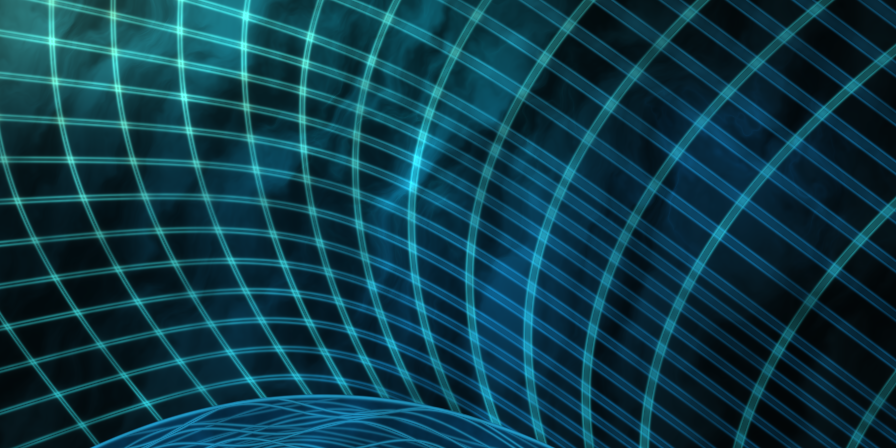
Give the GLSL for this background, as a Shadertoy shader.

```glsl
#define NIGHT vec3(0.014, 0.040, 0.048)
#define MIST_GREEN vec3(0.16, 0.34, 0.31)
#define MIST_TEAL vec3(0.02, 0.25, 0.28)
#define MIST_BLUE vec3(0.01, 0.14, 0.25)
#define STRAND_GREEN vec3(0.25, 0.57, 0.49)
#define STRAND_CYAN vec3(0.11, 0.52, 0.54)
#define STRAND_BLUE vec3(0.03, 0.31, 0.48)
#define NODE_WARM vec3(0.42, 0.40, 0.22)
#define RIB_COUNT 15
#define ARC_FIRST -11
#define ARC_LAST 13
#define FIBER_COUNT 16

float hash(vec2 p) {
    return fract(sin(dot(p, vec2(127.1, 311.7))) * 43758.5453);
}

float noise(vec2 p) {
    vec2 i = floor(p), f = fract(p);
    f = f * f * (3.0 - 2.0 * f);
    return mix(mix(hash(i), hash(i + vec2(1, 0)), f.x),
               mix(hash(i + vec2(0, 1)), hash(i + vec2(1, 1)), f.x), f.y);
}

float fbm(vec2 p) {
    float sum = 0.0, amp = 0.5;
    for (int i = 0; i < 5; i++) {
        sum += amp * noise(p);
        p = mat2(1.6, 1.2, -1.2, 1.6) * p + 7.3;
        amp *= 0.5;
    }
    return sum;
}

float glow(vec2 p, vec2 center, vec2 radius) {
    vec2 d = (p - center) / radius;
    return exp(-dot(d, d));
}

float line(float d, float width) {
    return exp(-d * d / (width * width));
}

// Translucent band with two bright edges
float ribbon(float d, float halfWidth, float edge, float body) {
    float fill = 1.0 - smoothstep(halfWidth - edge, halfWidth + edge, abs(d));
    return max(line(abs(d) - halfWidth, edge), body * fill);
}

// Signed distance to a steep rib: a parabola leaning along the diagonal
float ribDistance(vec2 p, float k) {
    float apexX = 0.398 + 0.130 * (k - 4.0)
                - 0.026 * max(4.0 - k, 0.0) + 0.052 * max(k - 12.0, 0.0);
    float dy = p.y - apexX + 0.4245;
    float bend = dy < 0.0 ? 0.69 : min(0.154 + 0.05 * k, 0.576);
    float slope = 2.0 * bend * dy;
    float sag = 0.018 * max(5.0 - k, 0.0) * sin(3.49 * p.y);
    float shift = 0.022 * line(k - 5.6, 1.3) * (1.0 - 0.7 * p.y);
    return (p.x - apexX - shift + sag - bend * dy * dy) / sqrt(1.0 + slope * slope);
}

// Signed distance to a cross arc: one slope easing into a steeper one
float arcDistance(vec2 p, float j) {
    float start = 0.073 + 0.094 * j - 0.016 * max(-2.0 - j, 0.0);
    float slopeIn = 0.2 - 0.576 * max(start, -0.104);
    float gain = 0.75 - slopeIn;
    float e = exp((p.x - 0.924 + 0.3 * clamp(start, -0.05, 0.52)) / 0.169);
    float y = start + slopeIn * p.x + gain * 0.169 * log(1.0 + e);
    float slope = slopeIn + gain * e / (1.0 + e);
    return (p.y - y) / sqrt(1.0 + slope * slope);
}

vec3 backdrop(vec2 p) {
    float warp = fbm(p * 4.0);
    float mist = smoothstep(0.2, 0.8, fbm(vec2(p.x + 0.4 * p.y, 0.45 * p.y) * 9.0 + 2.5 * warp));
    float wisp = 1.0 - abs(2.0 * fbm(p * vec2(8.0, 6.0) + 2.0 * warp) - 1.0);
    wisp = pow(wisp, 9.0);
    vec3 col = NIGHT * (0.5 + mist);
    col += vec3(0.005, 0.075, 0.105) * glow(p, vec2(0.65, 0.45), vec2(0.75, 0.6)) * (0.5 + mist);
    col += MIST_GREEN * glow(p, vec2(0.0), vec2(0.5, 0.22)) * (0.5 + 0.5 * mist);
    col += MIST_TEAL * glow(p, vec2(0.55, 0.04), vec2(0.6, 0.24)) * (0.2 + 0.7 * mist);
    col += MIST_TEAL * glow(p, vec2(0.92, 0.28), vec2(0.28, 0.26)) * (0.1 + 0.7 * mist + 0.4 * wisp);
    col += MIST_BLUE * glow(p, vec2(0.98, 0.62), vec2(0.45, 0.34)) * (0.25 + 0.6 * mist);
    col += MIST_BLUE * glow(p, vec2(1.63, 0.38), vec2(0.26, 0.2)) * (0.1 + 0.4 * mist + 0.5 * wisp);
    return col;
}

// Fibers woven under the curved rim of the dome
vec3 domeColor(vec2 p, float depth, float edge) {
    float fibers = line(depth - 0.004, edge * 1.5);
    for (int i = 0; i < FIBER_COUNT; i++) {
        float seed = float(i), r = hash(vec2(seed, 3.0));
        float path = 0.012 + 0.0085 * seed
                   + 0.022 * sin(p.x * (7.0 + 9.0 * r) + 6.28 * hash(vec2(seed, 8.0)));
        fibers = max(fibers, (0.45 + 0.5 * r) * line(depth - path, edge));
    }
    vec3 base = vec3(0.02, 0.19, 0.30) * (0.6 + 0.8 * fbm(p * 14.0));
    return base + vec3(0.11, 0.40, 0.46) * fibers;
}

void mainImage(out vec4 fragColor, in vec2 fragCoord) {
    vec2 p = fragCoord / iResolution.y;
    p.y = 1.0 - p.y;
    float edge = max(0.0032, 0.8 / iResolution.y);
    float right = smoothstep(0.4, 1.4, p.x);

    // Woven net
    float ribs = 0.0, arcs = 0.0, ribHalo = 0.0, arcHalo = 0.0;
    for (int k = 0; k < RIB_COUNT; k++) {
        float d = ribDistance(p, float(k));
        ribs = max(ribs, ribbon(d, mix(0.0035, 0.008, right), edge, 0.6));
        ribHalo = max(ribHalo, line(d, 0.013));
    }
    float arcWidth = mix(0.005, 0.012, right) * mix(1.1, 0.55, p.y);
    for (int j = ARC_FIRST; j <= ARC_LAST; j++) {
        float d = arcDistance(p, float(j));
        arcs = max(arcs, ribbon(d, arcWidth, edge, 0.4));
        arcHalo = max(arcHalo, line(d, 0.012));
    }

    // Green at upper left, cyan below, blue toward the right
    float green = glow(p, vec2(0.2, 0.0), vec2(1.1, 0.55));
    vec3 ribTint = mix(STRAND_CYAN, STRAND_GREEN, green) * mix(1.0, 0.85, right);
    vec3 arcTint = mix(mix(STRAND_CYAN, STRAND_BLUE, smoothstep(0.5, 1.2, p.x + 0.3 * p.y)),
                       STRAND_GREEN, green * 0.8);
    float shade = 0.5 + 0.85 * fbm(p * 9.0);
    vec3 col = backdrop(p);
    col += ribTint * (0.78 * ribs * shade + 0.07 * ribHalo);
    col += arcTint * (0.68 * arcs * shade + 0.07 * arcHalo) * (1.0 - 0.6 * ribs);
    col += mix(STRAND_CYAN * 0.4, NODE_WARM, green) * ribHalo * arcHalo * 0.4;

    // Dome at the bottom
    float offset = (p.x - 0.72) / 0.52;
    float depth = p.y - 0.88 - 0.12 * offset * offset;
    float pixel = 1.0 / iResolution.y;
    col = mix(col, domeColor(p, depth, edge), smoothstep(-pixel, pixel, depth));

    fragColor = vec4(clamp(col, 0.0, 1.0), 1.0);
}
```
